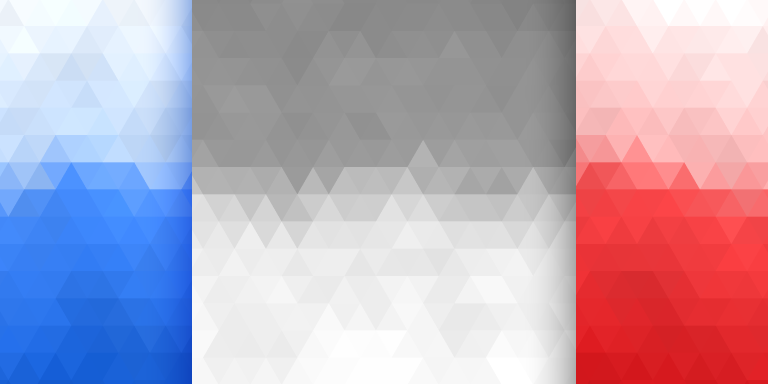
Write a Shadertoy shader that draws this background.

```glsl
// Three vertical panels (blue, grey, red) tiled with flat equilateral triangles.
// Each triangle takes its colour from a vertical ramp read at its jittered centre;
// a wave bends each ramp, and the panels to the right cast soft shadows leftward.

// Layout, in units of the canvas height
const float ROW = 0.0709;              // triangle height
const float BASE = ROW * 1.1547;       // triangle side
const float LEFT_EDGE = 0.5;
const float RIGHT_EDGE = 1.5;
const float SHADOW_WIDTH = 0.14;

// Variation between triangles
const float HEIGHT_JITTER = 0.055;
const float TONE_JITTER = 0.035;
const float PATCH_SCALE = 5.5;
const float PATCH_TONE = 0.09;
const int AA = 3;                      // samples per axis

const vec3 BLUE_SHADOW = vec3(0.60, 0.71, 0.90);
const vec3 GREY_SHADOW = vec3(0.70);

struct Panel {
    vec3 top, upper, lower, bottom;    // ramp colours
    vec2 stops;                        // heights of the lower and upper colours
    vec2 vertex;                       // one corner of the triangle lattice
    vec3 wave;                         // crest x, period, amplitude
};

const Panel BLUE = Panel(
    vec3(0.96, 0.98, 1.0), vec3(0.77, 0.87, 1.0),
    vec3(0.27, 0.55, 1.0), vec3(0.08, 0.36, 0.82),
    vec2(0.45, 0.64), vec2(0.2266, 0.6484), vec3(0.227, 0.39, 0.035));
const Panel GREY = Panel(
    vec3(0.54), vec3(0.60), vec3(0.91), vec3(0.985),
    vec2(0.37, 0.63), vec2(0.979, 0.565), vec3(1.03, 0.568, 0.035));
const Panel RED = Panel(
    vec3(1.0, 0.96, 0.96), vec3(1.0, 0.74, 0.74),
    vec3(0.97, 0.27, 0.28), vec3(0.83, 0.09, 0.11),
    vec2(0.45, 0.64), vec2(1.659, 0.6484), vec3(1.54, 0.83, 0.045));

float hash(vec2 p) {
    vec3 q = fract(p.xyx * 0.1031);
    q += dot(q, q.yzx + 33.33);
    return fract((q.x + q.y) * q.z);
}

float cornerSlope(vec2 cell, vec2 offset) {
    float angle = 6.2832 * hash(cell + 17.0);
    return dot(vec2(cos(angle), sin(angle)), offset);
}

float gradientNoise(vec2 p) {
    vec2 i = floor(p), f = fract(p);
    vec2 u = f * f * f * (f * (f * 6.0 - 15.0) + 10.0);
    vec2 e = vec2(1.0, 0.0);
    float low = mix(cornerSlope(i, f), cornerSlope(i + e.xy, f - e.xy), u.x);
    float high = mix(cornerSlope(i + e.yx, f - e.yx), cornerSlope(i + e.xx, f - e.xx), u.x);
    return mix(low, high, u.y);
}

vec3 ramp(Panel s, float h) {
    vec3 c = mix(s.bottom, s.lower, clamp(h / s.stops.x, 0.0, 1.0));
    c = mix(c, s.upper, smoothstep(s.stops.x, s.stops.y, h));
    return mix(c, s.top, clamp((h - s.stops.y) / (1.0 - s.stops.y), 0.0, 1.0));
}

vec3 triangles(Panel s, vec2 p) {
    // Sheared lattice: each cell splits into two triangles
    vec2 q = (p - s.vertex) / vec2(BASE, ROW);
    q.x -= 0.5 * q.y;
    vec2 cell = floor(q), f = fract(q);
    float flipped = step(1.0, f.x + f.y);
    vec2 centre = cell + (1.0 + flipped) / 3.0;
    centre.x += 0.5 * centre.y;
    centre = centre * vec2(BASE, ROW) + s.vertex;

    // Jitter and wave shift where the ramp is read
    vec2 id = cell + vec2(71.0 + 43.0 * flipped, 59.0) + floor(s.vertex.x * 90.0);
    float height = centre.y + HEIGHT_JITTER * (hash(id) - 0.5);
    height -= s.wave.z * cos(6.2832 * (centre.x - s.wave.x) / s.wave.y);
    float tone = TONE_JITTER * (hash(id + 31.0) - 0.5);
    tone += PATCH_TONE * gradientNoise(centre * PATCH_SCALE);
    return ramp(s, height) * (1.0 + tone);
}

vec3 shadow(float toEdge, vec3 tint) {
    float depth = clamp(1.0 - toEdge / SHADOW_WIDTH, 0.0, 1.0);
    return mix(vec3(1.0), tint, depth * depth);
}

vec3 scene(vec2 p) {
    if (p.x < LEFT_EDGE) return triangles(BLUE, p) * shadow(LEFT_EDGE - p.x, BLUE_SHADOW);
    if (p.x < RIGHT_EDGE) return triangles(GREY, p) * shadow(RIGHT_EDGE - p.x, GREY_SHADOW);
    return triangles(RED, p);
}

void mainImage(out vec4 fragColor, in vec2 fragCoord) {
    vec3 sum = vec3(0.0);
    for (int j = 0; j < AA; j++)
    for (int i = 0; i < AA; i++) {
        vec2 offset = (vec2(i, j) + 0.5) / float(AA) - 0.5;
        sum += clamp(scene((fragCoord + offset) / iResolution.y), 0.0, 1.0);
    }
    fragColor = vec4(sum / float(AA * AA), 1.0);
}
```
